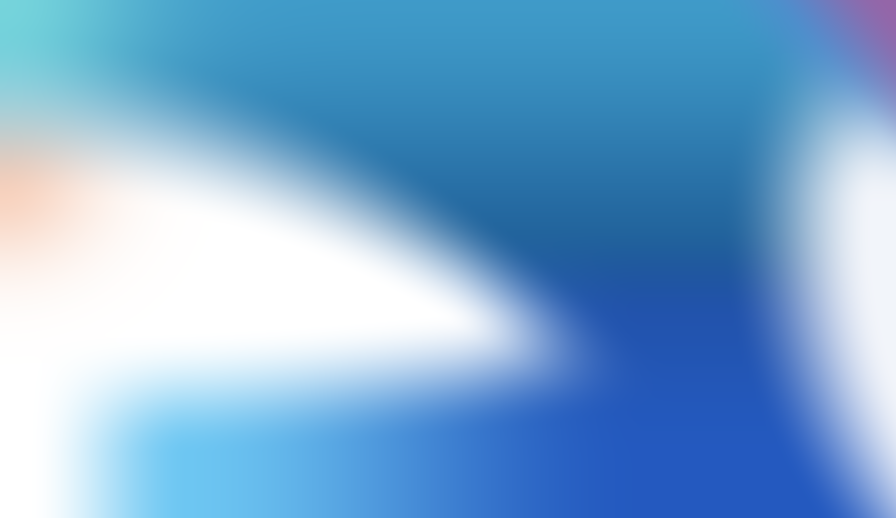
Reproduce this background procedurally as a Shadertoy shader.

```glsl
// A soft mesh-gradient backdrop: blue sky above royal and cyan light, crossed
// by a white wedge from the left and a pale curved band along the right.
// Each layer is a colour blended through a smooth mask in 0..1 canvas units.

const vec3 SKY_TOP    = vec3(0.25, 0.61, 0.79);
const vec3 SKY_DEEP   = vec3(0.11, 0.35, 0.58);
const vec3 TEAL       = vec3(0.46, 0.83, 0.86);
const vec3 CYAN       = vec3(0.43, 0.78, 0.95);
const vec3 ROYAL      = vec3(0.14, 0.35, 0.75);
const vec3 ROYAL_DIM  = vec3(0.13, 0.32, 0.66);
const vec3 WHITE      = vec3(1.0);
const vec3 PEACH      = vec3(0.97, 0.82, 0.74);
const vec3 PALE       = vec3(0.95, 0.96, 0.98);
const vec3 PERIWINKLE = vec3(0.34, 0.53, 0.81);
const vec3 PURPLE     = vec3(0.58, 0.40, 0.66);

const float WEDGE_TOP    = 0.78;   // height of the wedge at the left edge
const float WEDGE_BEND   = 1.1;    // how fast its upper edge falls
const float WEDGE_FLOOR  = 0.235;  // height of its lower edge
const float BAND_X       = 0.89;   // leftmost reach of the right band
const float BAND_BEND    = 0.35;
const float BAND_SOFT    = 0.085;

// Soft step centred on zero, with half-width w.
float softStep(float d, float w) {
    return smoothstep(-w, w, d);
}

// Elliptical glow, 1 at its centre.
float glow(vec2 p, vec2 centre, vec2 radius) {
    vec2 q = (p - centre) / radius;
    return exp(-dot(q, q));
}

// Blue sky over a cyan-to-royal floor.
vec3 blueField(vec2 p) {
    vec3 sky = mix(SKY_DEEP, SKY_TOP, smoothstep(0.38, 1.05, p.y));
    sky = mix(sky, TEAL, glow(p, vec2(0.0, 1.0), vec2(0.16, 0.32)));
    vec3 royal = mix(ROYAL, ROYAL_DIM, smoothstep(0.1, 0.5, p.y));
    vec3 ground = mix(CYAN, royal, smoothstep(0.18, 0.72, p.x));
    return mix(ground, sky, smoothstep(0.38, 0.57, p.y));
}

// Coverage of the white wedge, tapering towards the right.
float wedgeMask(vec2 p) {
    float upperEdge = WEDGE_TOP - WEDGE_BEND * p.x * p.x;
    float upperSoft = mix(0.17, 0.13, clamp(p.x * 2.0, 0.0, 1.0));
    float upper = softStep(upperEdge - p.y, upperSoft);
    float lowerEdge = WEDGE_FLOOR + 0.17 * p.x * p.x;
    float below = 1.0 - softStep(p.y - lowerEdge, 0.12);
    float lower = 1.0 - below * smoothstep(0.03, 0.21, p.x);
    float taper = 1.0 - smoothstep(0.5, 0.8, p.x);
    return upper * lower * taper;
}

// Coverage of the pale band, fading near the top.
float bandMask(vec2 p) {
    float bow = p.y - 0.55;
    float edge = BAND_X + BAND_BEND * bow * bow;
    float fade = 1.0 - smoothstep(0.6, 1.08, p.y);
    return softStep(p.x - edge, BAND_SOFT) * fade;
}

void mainImage(out vec4 fragColor, in vec2 fragCoord) {
    vec2 p = fragCoord / iResolution.xy;
    vec3 color = blueField(p);

    // White wedge, warmed by peach at the left edge
    vec3 wedge = mix(WHITE, PEACH, glow(p, vec2(0.0, 0.65), vec2(0.11, 0.16)));
    color = mix(color, wedge, wedgeMask(p));

    // Pale band on the right
    color = mix(color, PALE, bandMask(p));

    // Diagonal violet corner at the upper right
    float diagonal = p.x + 0.45 * (p.y - 1.0);
    color = mix(color, PERIWINKLE, 0.8 * smoothstep(0.79, 0.91, diagonal) * smoothstep(0.6, 0.95, p.y));
    color = mix(color, PURPLE, smoothstep(0.86, 0.99, diagonal));

    fragColor = vec4(color, 1.0);
}
```
